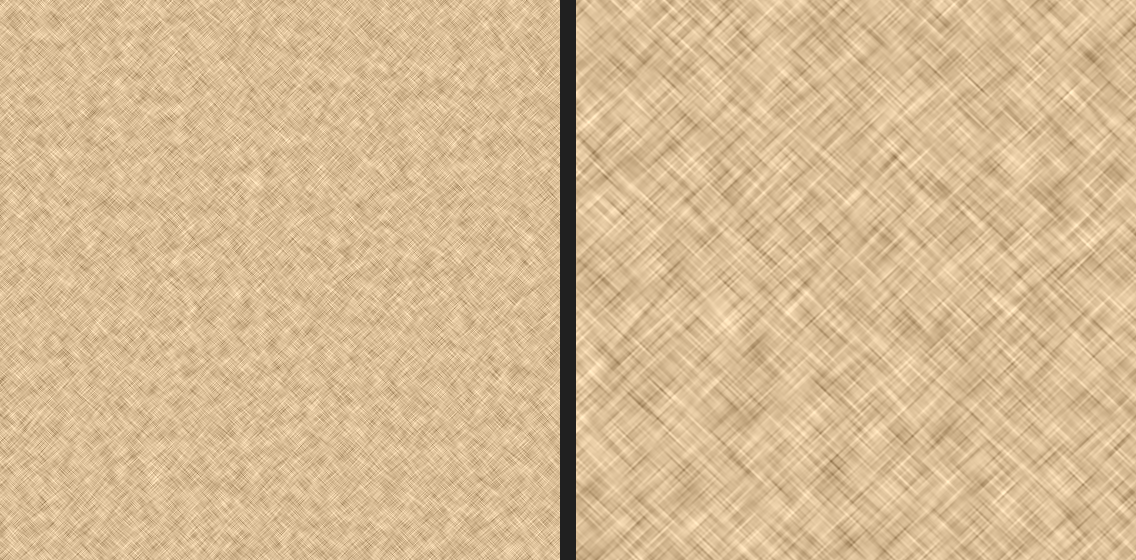
Left, the full canvas; right, a detail of the centre.
Give the GLSL for this texture, as a Shadertoy shader.

```glsl
// Tan woven paper: fine light and dark fibres crossing on both diagonals over soft mottling.

const vec3  BASE_COLOR    = vec3(0.852, 0.742, 0.588);
const vec3  TONE_TINT     = vec3(0.98, 1.0, 1.0);
const float DARK_BIAS     = 0.6;    // deepens the dark fibres
const float FINE_DENSITY  = 790.0;  // thin fibres across the canvas
const float FINE_REPEAT   = 30.0;   // thin fibre segments along the canvas
const float FINE_CONTRAST = 0.285;
const float WIDE_DENSITY  = 460.0;  // broader fibres across the canvas
const float WIDE_REPEAT   = 23.0;
const float WIDE_CONTRAST = 0.13;
const float FINE_ANGLE    = 0.765;  // radians from the horizontal
const float WIDE_ANGLE    = 0.815;
const float MOTTLE_SCALE  = 24.0;
const float MOTTLE_CONTRAST = 0.045;

// Integer hash to two values in -1..1
vec2 hash2(ivec2 cell, int seed) {
    uvec2 q = uvec2(cell + 4096) * uvec2(1597u, 3163u) + uint(seed) * 7919u;
    uint n = (q.x ^ (q.y << 11)) * 73477u;
    n = (n ^ (n >> 15)) * 50261u + q.y;
    n = (n ^ (n >> 13)) * 92821u;
    n ^= n >> 16;
    return vec2(n & 65535u, n >> 16) / 32767.5 - 1.0;
}

vec2 fade(vec2 t) {
    return t * t * t * (t * (t * 6.0 - 15.0) + 10.0);
}

// Two-dimensional gradient noise
float gradientNoise(vec2 p, int seed) {
    ivec2 cell = ivec2(floor(p));
    vec2 f = fract(p);
    vec2 w = fade(f);
    ivec2 e = ivec2(0, 1);
    float a = dot(hash2(cell, seed), f);
    float b = dot(hash2(cell + e.yx, seed), f - vec2(1.0, 0.0));
    float c = dot(hash2(cell + e.xy, seed), f - vec2(0.0, 1.0));
    float d = dot(hash2(cell + e.yy, seed), f - vec2(1.0));
    return mix(mix(a, b, w.x), mix(c, d, w.x), w.y);
}

// One fibre: gradient noise along its length, shifted at random per row
float fibre(float along, int row, int seed) {
    along += 4.0 * hash2(ivec2(row, 0), seed + 50).x;
    int cell = int(floor(along));
    float f = fract(along);
    float a = hash2(ivec2(cell, row), seed).x * f;
    float b = hash2(ivec2(cell + 1, row), seed).x * (f - 1.0);
    return mix(a, b, fade(vec2(f)).x);
}

// Parallel fibres at an angle, faded out once too thin for the pixel grid
float fibreLayer(vec2 uv, float angle, float density, float repeats, int seed) {
    vec2 dir = vec2(cos(angle), sin(angle));
    float along = dot(uv, dir) * repeats;
    float across = dot(uv, vec2(-dir.y, dir.x)) * density;
    int row = int(floor(across));
    float blend = smoothstep(0.0, 1.0, fract(across));
    float tone = mix(fibre(along, row, seed), fibre(along, row + 1, seed), blend);
    float rowsPerPixel = density / min(iResolution.x, iResolution.y);
    return tone * (1.0 - smoothstep(1.8, 4.0, rowsPerPixel));
}

void mainImage(out vec4 fragColor, in vec2 fragCoord) {
    vec2 uv = fragCoord / min(iResolution.x, iResolution.y);
    float tone = 0.0;

    // Crossed fibres, one pass per diagonal
    for (int i = 0; i < 2; i++) {
        float side = 1.0 - 2.0 * float(i);
        tone += FINE_CONTRAST * fibreLayer(uv, side * FINE_ANGLE, FINE_DENSITY, FINE_REPEAT, 1 + i);
        tone += WIDE_CONTRAST * fibreLayer(uv, side * WIDE_ANGLE, WIDE_DENSITY, WIDE_REPEAT, 11 + i);
    }

    // Soft mottling aligned with the weave
    vec2 diagonal = vec2(uv.x + uv.y, uv.y - uv.x) * 0.7071;
    tone += MOTTLE_CONTRAST * gradientNoise(diagonal * MOTTLE_SCALE, 21);
    tone += MOTTLE_CONTRAST * 0.7 * gradientNoise(diagonal * MOTTLE_SCALE * 2.3 + 7.3, 22);
    tone -= DARK_BIAS * tone * tone;

    fragColor = vec4(clamp(BASE_COLOR + tone * TONE_TINT, 0.0, 1.0), 1.0);
}
```
